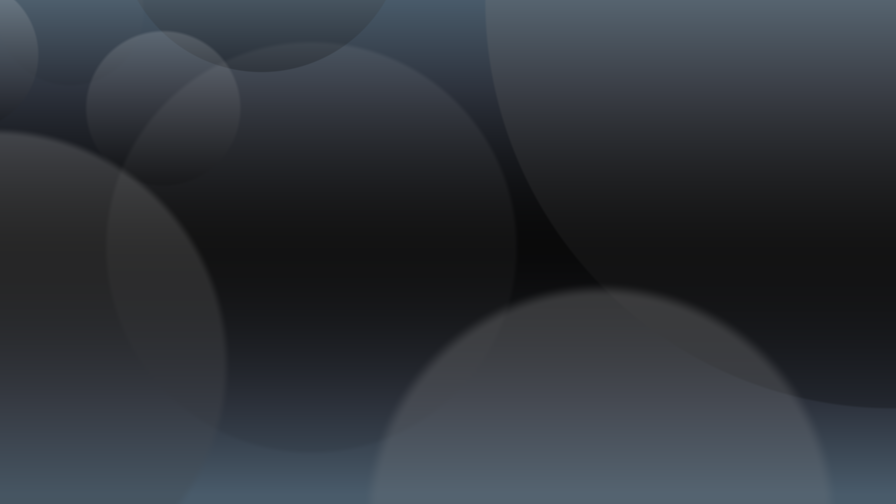
A WebGL 1 fragment shader for this background:

```glsl
precision highp float;
// Large translucent discs float over a slate backdrop with a dark middle band.
// Each disc is a distance function filled with a white-to-black vertical ramp,
// blended at low opacity so it lightens at its top and darkens at its foot.

uniform vec2 u_resolution;

// Slate at top and bottom, through dusk grey to near-black in the middle.
vec3 backdrop(float height) {
  float d = abs(height - 0.51);
  float dusk = pow(clamp(d / 0.31, 0.0, 1.0), 1.7);
  vec3 color = mix(vec3(0.038, 0.038, 0.040), vec3(0.175, 0.195, 0.235), dusk);
  return mix(color, vec3(0.285, 0.355, 0.415), clamp((d - 0.31) / 0.18, 0.0, 1.0));
}

// Blends one disc over the colour; blur is the half width of its edge.
vec3 addDisc(vec3 color, vec2 p, vec2 center, float radius, float opacity, float blur) {
  vec2 offset = p - center;
  float edge = max(blur, 0.75 / u_resolution.y);
  float coverage = 1.0 - smoothstep(-edge, edge, length(offset) - radius);
  float ramp = clamp(0.5 + 0.5 * offset.y / radius, 0.0, 1.0);
  return mix(color, vec3(ramp), opacity * coverage);
}

void main() {
  // One unit is the canvas height.
  vec2 p = gl_FragCoord.xy / u_resolution.y;
  vec3 color = backdrop(p.y);

  // Wide discs at the right and centre.
  color = addDisc(color, p, vec2(1.771, 0.998), 0.808, 0.24, 0.003);
  color = addDisc(color, p, vec2(0.618, 0.509), 0.407, 0.075, 0.006);

  // Cluster along the upper left.
  color = addDisc(color, p, vec2(0.519, 1.141), 0.284, 0.25, 0.002);
  color = addDisc(color, p, vec2(0.139, 0.977), 0.146, 0.06, 0.004);
  color = addDisc(color, p, vec2(0.324, 0.785), 0.153, 0.15, 0.004);
  color = addDisc(color, p, vec2(-0.074, 0.891), 0.150, 0.18, 0.003);

  // Soft discs rising from the left and the bottom.
  color = addDisc(color, p, vec2(-0.012, 0.278), 0.461, 0.16, 0.010);
  color = addDisc(color, p, vec2(1.192, -0.032), 0.458, 0.17, 0.016);

  gl_FragColor = vec4(color, 1.0);
}
```
